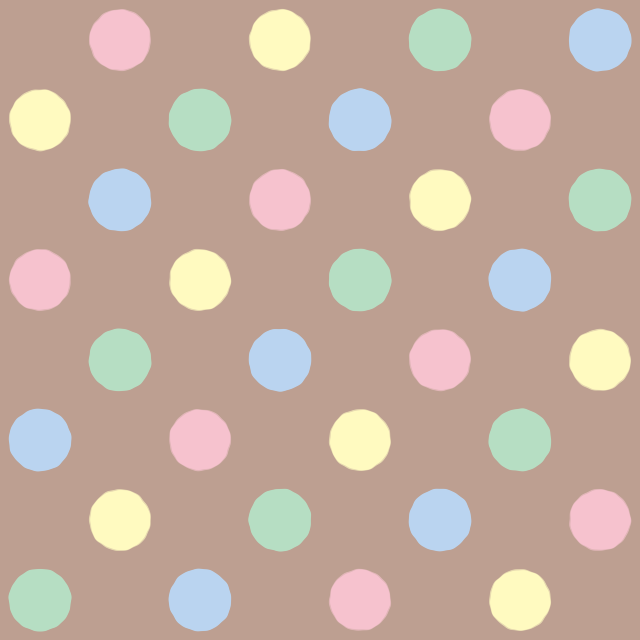
Give the GLSL for this pattern, as a WebGL 2 fragment shader.

```glsl
#version 300 es
precision highp float;

uniform vec2 u_resolution;
out vec4 fragColor;

// Hand-cut outline: whole-number harmonics keep it closed around the dot
float outlineWobble(float angle, float phase) {
    return 0.0026 * sin(7.0 * angle + phase)
         + 0.0022 * sin(11.0 * angle - 2.3 * phase)
         + 0.0016 * sin(17.0 * angle + 3.7 * phase);
}

// Soft disc coverage, one pixel wide at the edge
float coverage(float dist, float radius, float pixel) {
    return 1.0 - smoothstep(-0.6 * pixel, 0.6 * pixel, dist - radius);
}

void main() {
    const vec3 ground = vec3(0.741, 0.625, 0.569);
    vec3 pastels[4] = vec3[4](
        vec3(0.714, 0.871, 0.765),  // mint
        vec3(0.729, 0.832, 0.940),  // sky
        vec3(0.963, 0.760, 0.808),  // rose
        vec3(1.000, 0.980, 0.753)   // cream
    );

    // Eight by eight cells, dots on alternate ones
    vec2 grid = 8.0 * gl_FragCoord.xy / u_resolution;
    float pixel = 8.0 / min(u_resolution.x, u_resolution.y);
    ivec2 cell = ivec2(floor(grid));
    vec2 local = fract(grid) - 0.5;
    float occupied = float(1 - ((cell.x + cell.y) & 1));

    // Colours step along each row and shift from row to row
    int tint = (cell.x / 2 + cell.y / 2 + 3 * (cell.y & 1)) & 3;
    vec3 fill = pastels[tint];

    // Each dot gets its own uneven outline
    float phase = 2.4 * float(cell.x) + 4.1 * float(cell.y);
    float angle = atan(local.y, local.x + 1e-6);
    float dist = length(local);
    float radius = (tint < 2 ? 0.391 : 0.386) + outlineWobble(angle, phase);

    // Rose and cream dots have a thin dull rim
    float rimWidth = tint < 2 ? 0.0 : 0.011 + 0.005 * sin(5.0 * angle + 1.7 * phase);
    vec3 rim = mix(fill, ground, 0.36);
    vec3 dot = mix(rim, fill, coverage(dist, radius - rimWidth, pixel));
    if (tint < 2) dot = fill;

    vec3 color = mix(ground, dot, occupied * coverage(dist, radius, pixel));
    fragColor = vec4(color, 1.0);
}
```
